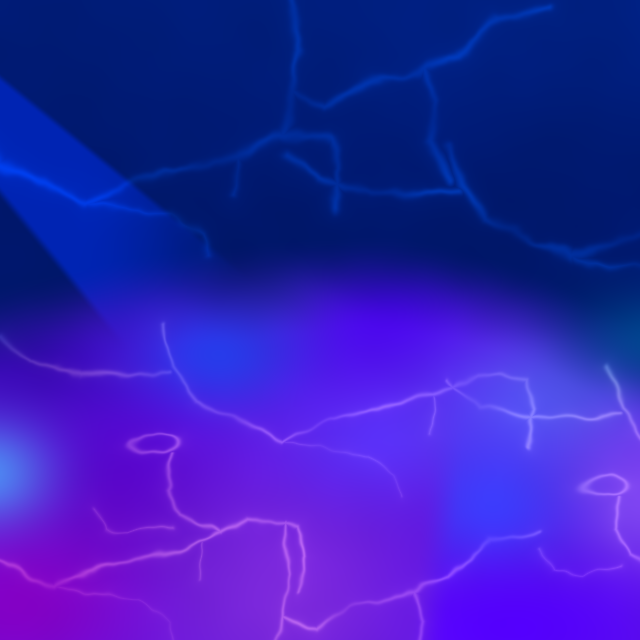
Reproduce this background procedurally as a Shadertoy shader.

```glsl
// Deep navy water above a violet nebula, crossed by a slanted blue beam.
// Soft elliptical glows build the colour; three vein motifs are stamped at
// several anchors, and gradient noise bends them into electric filaments.

const vec3 NAVY_DEEP = vec3(0.0, 0.09, 0.42);
const vec3 NAVY_LIT = vec3(0.0, 0.13, 0.52);
const vec3 BEAM_BLUE = vec3(0.0, 0.14, 0.70);
const vec3 VIOLET = vec3(0.36, 0.07, 0.88);
const vec3 ULTRAVIOLET = vec3(0.29, 0.0, 0.92);
const vec3 INDIGO = vec3(0.22, 0.03, 0.71);
const vec3 PLUM = vec3(0.31, 0.0, 0.78);
const vec3 MAGENTA = vec3(0.52, 0.0, 0.78);
const vec3 ORCHID = vec3(0.50, 0.17, 0.86);
const vec3 AZURE = vec3(0.13, 0.25, 0.93);
const vec3 SKY = vec3(0.30, 0.55, 0.95);
const vec3 PERIWINKLE = vec3(0.33, 0.32, 0.94);
const vec3 TEAL = vec3(0.0, 0.33, 0.60);
const vec3 VEIN_UPPER = vec3(0.0, 0.09, 0.20);
const vec3 VEIN_LOWER = vec3(0.21, 0.20, 0.07);
const float VEIN_WIDTH = 0.0045;
const float VEIN_BEND = 0.014;

// Anchors of the repeated motifs
const vec2 BRANCH_AT[5] = vec2[5](vec2(0.443, 0.310), vec2(0.892, 0.596),
    vec2(0.139, 0.684), vec2(0.085, 0.082), vec2(1.146, 0.245));
const vec2 TRUNK_AT[2] = vec2[2](vec2(0.664, 0.889), vec2(0.648, 0.072));
const vec2 KNOT_AT[2] = vec2[2](vec2(0.267, 0.290), vec2(0.970, 0.225));

vec2 hashGradient(vec2 cell) {
    vec2 h = vec2(dot(cell, vec2(127.1, 311.7)), dot(cell, vec2(269.5, 183.3)));
    return 2.0 * fract(sin(h) * 43758.5) - 1.0;
}

float gradientNoise(vec2 p) {
    vec2 i = floor(p), f = fract(p);
    vec2 u = f * f * f * (f * (f * 6.0 - 15.0) + 10.0);
    vec2 e = vec2(1.0, 0.0);
    float low = mix(dot(hashGradient(i), f), dot(hashGradient(i + e), f - e), u.x);
    float high = mix(dot(hashGradient(i + e.yx), f - e.yx),
                     dot(hashGradient(i + 1.0), f - 1.0), u.x);
    return mix(low, high, u.y);
}

float fbm(vec2 p) {
    return gradientNoise(p) + 0.5 * gradientNoise(p * 2.03 + 7.1)
         + 0.25 * gradientNoise(p * 4.1 + 3.7);
}

float segment(vec2 p, vec2 a, vec2 b) {
    vec2 ab = b - a;
    return length(p - a - ab * clamp(dot(p - a, ab) / dot(ab, ab), 0.0, 1.0));
}

float strand(vec2 p, vec2 a, vec2 b, vec2 c, vec2 d) {
    return min(segment(p, a, b), min(segment(p, b, c), segment(p, c, d)));
}

// Five arms around one junction
float branchMotif(vec2 p) {
    float d = strand(p, vec2(-0.19, 0.176), vec2(-0.17, 0.117), vec2(-0.137, 0.062), vec2(0.0));
    d = min(d, strand(p, vec2(0.0), vec2(0.078, 0.033), vec2(0.234, 0.072), vec2(0.30, 0.104)));
    d = min(d, strand(p, vec2(0.30, 0.104), vec2(0.378, 0.098), vec2(0.393, 0.052), vec2(0.384, -0.007)));
    d = min(d, strand(p, vec2(0.0), vec2(0.13, -0.02), vec2(0.176, -0.052), vec2(0.185, -0.085)) + 0.002);
    d = min(d, strand(p, vec2(-0.443, 0.163), vec2(-0.39, 0.124), vec2(-0.312, 0.102), vec2(-0.176, 0.107)));
    return min(d, segment(p, vec2(0.234, 0.072), vec2(0.228, 0.013)) + 0.002);
}

// Upright trunk linked to a fork
float trunkMotif(vec2 p) {
    float d = strand(p, vec2(-0.208, 0.111), vec2(-0.198, 0.033), vec2(-0.206, -0.033), vec2(-0.221, -0.098));
    d = min(d, strand(p, vec2(-0.206, -0.033), vec2(-0.156, -0.056), vec2(-0.098, -0.02), vec2(0.0)));
    d = min(d, strand(p, vec2(0.0), vec2(0.052, 0.026), vec2(0.117, 0.085), vec2(0.195, 0.098)));
    return min(d, strand(p, vec2(0.0), vec2(0.013, -0.046), vec2(0.009, -0.111), vec2(0.039, -0.169)));
}

// Small loop with a tail and a loose wisp
float knotMotif(vec2 p) {
    float d = abs(length((p - vec2(-0.026, 0.016)) * vec2(1.0, 2.2)) - 0.033) * 0.6;
    d = min(d, strand(p, vec2(0.0), vec2(-0.007, -0.052), vec2(0.013, -0.091), vec2(0.078, -0.124)));
    return min(d, strand(p, vec2(-0.124, -0.085), vec2(-0.1, -0.115), vec2(-0.065, -0.124), vec2(0.0, -0.11)) + 0.002);
}

void glow(inout vec3 col, vec2 p, vec2 center, vec2 radii, vec3 tint, float strength) {
    vec2 q = (p - center) / radii;
    col = mix(col, tint, strength * exp(-dot(q, q)));
}

void mainImage(out vec4 fragColor, in vec2 fragCoord) {
    vec2 uv = fragCoord / iResolution.xy;
    float cloud = fbm(uv * 4.0);

    // Navy water and slanted beam
    vec3 col = mix(NAVY_DEEP, NAVY_LIT, smoothstep(0.6, 1.05, uv.y) * (0.45 + 0.5 * uv.x));
    col *= 1.0 + 0.08 * cloud;
    float beam = smoothstep(-0.004, 0.012, 0.883 - 0.81 * uv.x - uv.y)
               * smoothstep(-0.012, 0.012, uv.y - 0.70 + 1.23 * uv.x);
    col = mix(col, BEAM_BLUE, beam * (1.0 - smoothstep(0.12, 0.42, uv.x)));

    // Nebula colours
    vec3 neb = VIOLET;
    glow(neb, uv, vec2(0.61, 0.51), vec2(0.17, 0.15), ULTRAVIOLET, 1.0);
    glow(neb, uv, vec2(0.06, 0.43), vec2(0.20, 0.10), INDIGO, 1.0);
    glow(neb, uv, vec2(0.42, 0.54), vec2(0.10, 0.08), vec3(0.27, 0.14, 0.80), 0.8);
    glow(neb, uv, vec2(0.34, 0.44), vec2(0.13, 0.09), AZURE, 0.95);
    glow(neb, uv, vec2(0.18, 0.24), vec2(0.17, 0.13), PLUM, 0.95);
    glow(neb, uv, vec2(0.03, 0.06), vec2(0.22, 0.15), MAGENTA, 1.0);
    glow(neb, uv, vec2(-0.02, 0.26), vec2(0.10, 0.08), SKY, 0.95);
    glow(neb, uv, vec2(0.44, 0.07), vec2(0.20, 0.20), ORCHID, 0.9);
    glow(neb, uv, vec2(0.58, 0.31), vec2(0.15, 0.09), vec3(0.34, 0.19, 0.96), 0.8);
    glow(neb, uv, vec2(0.86, 0.37), vec2(0.19, 0.13), PERIWINKLE, 1.0);
    glow(neb, uv, vec2(1.0, 0.21), vec2(0.12, 0.12), vec3(0.52, 0.29, 0.95), 0.9);
    float fold = smoothstep(0.645, 0.71, uv.x + 0.1 * (0.1 - uv.y));
    glow(neb, uv, vec2(0.77, 0.20), vec2(0.12, 0.11), vec3(0.22, 0.26, 1.0), 0.9 * fold);
    glow(neb, uv, vec2(0.80, 0.02), vec2(0.24, 0.11), vec3(0.33, 0.0, 1.0), fold);
    neb *= 1.0 + 0.05 * cloud;

    // Arched horizon
    float dx = uv.x - 0.56;
    float horizon = 0.595 - (dx > 0.0 ? 0.70 : 0.25) * dx * dx + 0.015 * cloud;
    float nebula = 1.0 - smoothstep(horizon - 0.12, horizon + 0.04, uv.y);
    col = mix(col, neb, nebula);
    glow(col, uv, vec2(1.03, 0.465), vec2(0.13, 0.075), TEAL, 0.75);

    // Veins
    vec2 p = uv + VEIN_BEND * vec2(fbm(uv * 13.0), fbm(uv * 13.0 + 31.0));
    float d = 1.0;
    for (int i = 0; i < 5; i++) d = min(d, branchMotif(p - BRANCH_AT[i]));
    for (int i = 0; i < 2; i++) {
        d = min(d, trunkMotif(p - TRUNK_AT[i]));
        d = min(d, knotMotif(p - KNOT_AT[i]));
    }
    float width = VEIN_WIDTH * mix(1.5, 0.8, nebula) * (1.0 + 0.6 * gradientNoise(uv * 17.0));
    float vein = exp(-d * d / (width * width)) + 0.3 * exp(-d / (2.5 * width));
    vein *= clamp(0.65 + 0.9 * gradientNoise(uv * 9.0 + 5.0), 0.15, 1.0);
    col += vein * mix(VEIN_UPPER, VEIN_LOWER, nebula);

    fragColor = vec4(clamp(col, 0.0, 1.0), 1.0);
}
```
